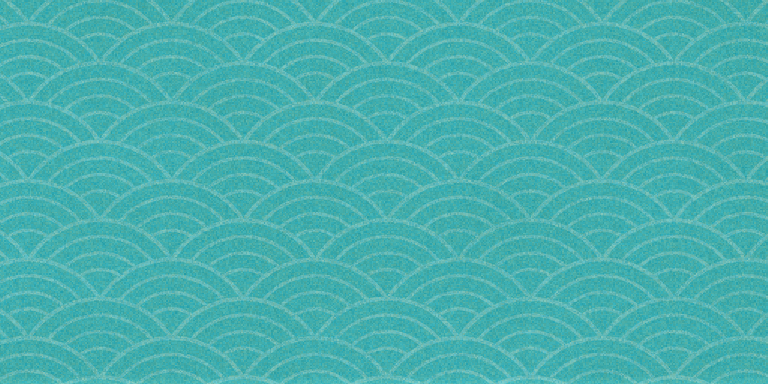
Write a Shadertoy shader that draws this pattern.

```glsl
// Overlapping wave scales on grainy teal paper, each scale holding four pale arcs.
// Staggered rows of discs are painted from back to front; hash grain and soft
// value noise roughen the ink and tint the paper.

#define SCALE_PITCH 0.3737              // width of one repeat, canvas heights
#define ROW_PITCH   0.1023              // rise between staggered rows
#define FIRST_SCALE vec2(0.2604, 0.0235) // crown of a scale in row zero
#define RADIUS      0.2250              // outer edge of a scale
#define RING_STEP   0.0430
#define RING_COUNT  4.0
#define OUTER_HALF  0.0056              // half widths of the arcs
#define INNER_HALF  0.0043
#define GRAIN_CELLS 256.0               // grains per canvas height
#define PAPER       vec3(0.252, 0.677, 0.673)
#define INK         vec3(0.410, 0.730, 0.718)
#define GRAIN_TINT  vec3(0.085, 0.012, -0.040)

float hash(vec2 p)
{
    vec3 q = fract(vec3(p.xyx) * 0.1031);
    q += dot(q, q.yzx + 33.33);
    return fract((q.x + q.y) * q.z);
}

float valueNoise(vec2 p)
{
    vec2 cell = floor(p), f = fract(p);
    f = f * f * (3.0 - 2.0 * f);
    vec2 e = vec2(0.0, 1.0);
    return mix(mix(hash(cell), hash(cell + e.yx), f.x),
               mix(hash(cell + e.xy), hash(cell + e.yy), f.x), f.y);
}

// Sum of two hashes, centred on zero, for a peaked spread
float grain(vec2 cell)
{
    return hash(cell) + hash(cell + 71.7) - 1.0;
}

// Coverage of the concentric arcs at a distance from the scale's centre
float arcs(float dist, float soft)
{
    float depth = RADIUS - OUTER_HALF - dist;
    float ring = clamp(round(depth / RING_STEP), 0.0, RING_COUNT - 1.0);
    float halfWidth = ring < 0.5 ? OUTER_HALF : INNER_HALF;
    float edge = abs(depth - ring * RING_STEP) - halfWidth;
    return 1.0 - smoothstep(-soft, soft, edge);
}

// Rows nearer the bottom cover the ones above
float waveScales(vec2 p, float soft, float jitter)
{
    float nearest = ceil((p.y - FIRST_SCALE.y) / ROW_PITCH);
    float lines = 0.0;
    for (int i = 3; i >= -1; i--)
    {
        float row = nearest + float(i);
        float x = p.x - FIRST_SCALE.x - 0.5 * SCALE_PITCH * mod(row, 2.0);
        x -= SCALE_PITCH * round(x / SCALE_PITCH);
        float y = p.y - (FIRST_SCALE.y + row * ROW_PITCH - RADIUS);
        float dist = length(vec2(x, y)) + jitter;
        float inside = 1.0 - smoothstep(-soft, soft, dist - RADIUS);
        lines = mix(lines, arcs(dist, soft), inside);
    }
    return lines;
}

void mainImage(out vec4 fragColor, in vec2 fragCoord)
{
    vec2 p = fragCoord / iResolution.y;
    float soft = max(0.0016, 0.7 / iResolution.y);

    // Fine grain: one hash for hue, one for brightness
    vec2 cell = floor(p * GRAIN_CELLS);
    float hue = grain(cell);
    float light = grain(cell + 311.0);

    // Uneven ink
    float fibre = valueNoise(p * 130.0) - 0.5;
    float wear = 0.74 + 0.26 * valueNoise(p * 9.0 + 4.0);
    float ink = waveScales(p, soft, 0.0016 * fibre);
    ink *= clamp(wear + 0.22 * light, 0.0, 1.0);

    // Broad stains in the paper
    float stain = valueNoise(p * 3.0 + 17.0) + 0.5 * valueNoise(p * 7.0) - 0.75;
    vec3 color = mix(PAPER, INK, ink);
    color += vec3(0.010, 0.016, 0.026) * stain;
    color += GRAIN_TINT * hue + 0.045 * light + 0.02 * fibre;

    // Slightly lighter bottom edge
    color += 0.04 * (1.0 - smoothstep(0.0, 0.022, p.y));
    fragColor = vec4(clamp(color, 0.0, 1.0), 1.0);
}
```
